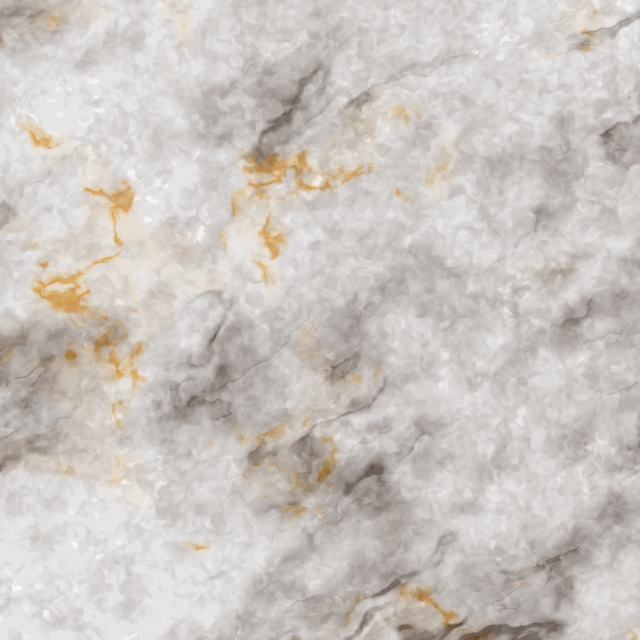
A Shadertoy shader for this texture:

```glsl
const vec3 PALE = vec3(0.85, 0.84, 0.835);
const vec3 SHADOW = vec3(0.51, 0.465, 0.44);
const vec3 CREAM_TINT = vec3(1.0, 0.965, 0.915);
const vec3 OCHRE_TINT = vec3(1.0, 0.93, 0.80);
const vec3 RUST_TINT = vec3(0.94, 0.80, 0.55);
const float GRAIN_ANGLE = 0.58;
const float BROAD_CONTRAST = 5.8;
const float MOTTLE_CONTRAST = 3.3;
const float FACET_CONTRAST = 0.22;
const float CREVICE_DEPTH = 2.3;
const float CRACK_DEPTH = 0.8;
const float GLINT = 0.07;
const vec2 CREVICE_HEART = vec2(0.27, 0.56);
const vec2 STAIN_HEART = vec2(0.48, 0.42);

float hash(vec2 p) {
    return fract(sin(dot(p, vec2(127.1, 311.7))) * 43758.5453);
}

vec2 hash2(vec2 p) {
    return vec2(hash(p), hash(p + 57.3));
}

mat2 rotation(float a) {
    return mat2(cos(a), -sin(a), sin(a), cos(a));
}

float noise(vec2 p) {
    vec2 i = floor(p), f = fract(p);
    f = f * f * (3.0 - 2.0 * f);
    float low = mix(hash(i), hash(i + vec2(1, 0)), f.x);
    float high = mix(hash(i + vec2(0, 1)), hash(i + vec2(1, 1)), f.x);
    return mix(low, high, f.y);
}

// Layered noise centred on zero
float fbm(vec2 p) {
    float sum = 0.0, amp = 0.5;
    for (int i = 0; i < 5; i++) {
        sum += amp * (noise(p) - 0.5);
        p = rotation(0.4) * p * 2.03 + 17.7;
        amp *= 0.5;
    }
    return sum;
}

// Soft-edged crystal cells, each with a random brightness
float facets(vec2 p) {
    vec2 cell = floor(p), f = fract(p);
    float sum = 0.0, total = 0.0;
    for (int y = -1; y <= 1; y++) {
        for (int x = -1; x <= 1; x++) {
            vec2 o = vec2(x, y);
            vec2 d = o + hash2(cell + o) - f;
            float w = exp(-10.0 * dot(d, d));
            sum += w * hash(cell + o + 113.5);
            total += w;
        }
    }
    return sum / total;
}

// Dark line with one firm side and one fading side
float crease(float s, float fade) {
    return smoothstep(-0.035, 0.005, s) * exp(-fade * max(s, 0.0));
}

float blob(vec2 p, vec2 centre, vec2 size) {
    vec2 d = (p - centre) / size;
    return exp(-dot(d, d));
}

void mainImage(out vec4 fragColor, in vec2 fragCoord) {
    vec2 uv = fragCoord / iResolution.y;
    vec2 warp = vec2(fbm(uv * 5.0 + 3.1), fbm(uv * 5.0 + 41.9));
    vec2 ragged = vec2(fbm(uv * 24.0 + 6.3), fbm(uv * 24.0 + 58.1));
    vec2 p = uv + 0.10 * warp + 0.03 * ragged;
    vec2 q = rotation(GRAIN_ANGLE) * p;
    q = vec2(dot(p, vec2(cos(GRAIN_ANGLE), sin(GRAIN_ANGLE))),
             dot(p, vec2(-sin(GRAIN_ANGLE), cos(GRAIN_ANGLE))));

    // Cloudy grey body
    float broad = fbm(q * vec2(3.0, 5.5) + 8.4);
    float mottle = fbm(q * vec2(17.0, 25.0) + 2.6);
    float dark = BROAD_CONTRAST * broad + MOTTLE_CONTRAST * mottle - 0.08;

    // Crevices and small broken cracks along the grain
    float patches = smoothstep(-0.10, 0.14, fbm(p * 26.0 + 5.5));
    float heart = blob(uv, CREVICE_HEART, vec2(0.22, 0.13));
    float creviceMask = smoothstep(0.03, 0.16,
        fbm(q * vec2(3.0, 4.5) + 63.0) + 0.12 * heart);
    float crevice = crease(fbm(q * vec2(2.4, 7.0) + 21.3), 20.0);
    float crack = crease(fbm(q * vec2(9.0, 20.0) + 77.7), 16.0);
    dark += CREVICE_DEPTH * crevice * creviceMask * mix(0.65, 1.0, patches);
    dark += CRACK_DEPTH * crack * patches * smoothstep(0.0, 0.14, broad);

    // Brightness falls faster toward the shadows
    float deep = max(dark, 0.0);
    float light = 0.92 - 0.14 * dark - 0.10 * deep * deep;

    // Crystalline grain
    vec2 rough = uv + 0.024 * vec2(fbm(uv * 40.0), fbm(uv * 40.0 + 9.2));
    float coarse = facets(rough * 58.0) - 0.5;
    float fine = facets(rough * 120.0 + 31.0) - 0.5;
    light = max(light, -0.15) + FACET_CONTRAST * (coarse + 0.8 * fine);
    vec3 col = mix(SHADOW, PALE, clamp(light, -0.4, 1.15));

    // Broken cream stains with ochre washes and rusty cores
    float stainHeart = blob(uv, STAIN_HEART, vec2(0.09, 0.24));
    float stain = smoothstep(0.05, 0.17,
        fbm(p * 6.5 + 90.2) + 0.11 * stainHeart);
    float seam = abs(fbm(p * 11.0 + 12.8));
    float wash = exp(-seam * seam * 260.0) * stain;
    float core = exp(-seam * seam * 900.0) * stain * patches;
    col *= mix(vec3(1.0), CREAM_TINT, stain * mix(0.5, 1.0, patches));
    col *= mix(vec3(1.0), OCHRE_TINT, wash * patches);
    col *= mix(vec3(1.0), RUST_TINT, core);

    // Faint glints on scattered crystals
    float glint = smoothstep(0.74, 0.94, facets(rough * 90.0 + 70.0));
    col += GLINT * glint * smoothstep(0.0, 0.15, fbm(uv * 14.0 + 33.0));

    fragColor = vec4(clamp(col, 0.0, 1.0), 1.0);
}
```
